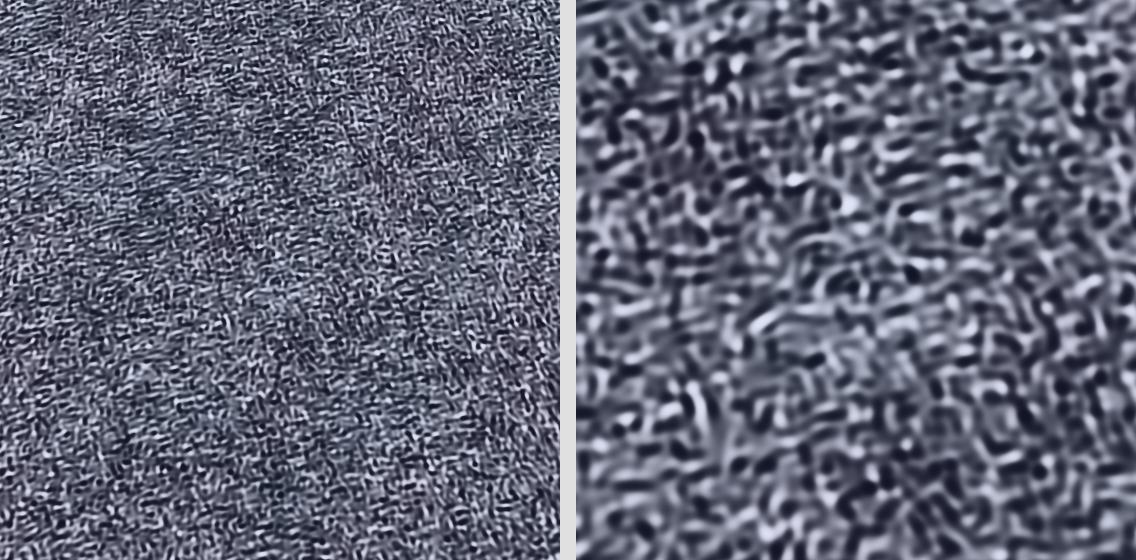
Left: the whole. Right: its middle third, enlarged.
Reproduce this texture procedurally as a Shadertoy shader.

```glsl
// Slate-blue woven pile seen at a slight tilt: short light and dark fibres.
// Each cell scatters small wave-shaped strokes along two thread directions;
// their signed sum is mapped to a ramp from navy shadow to pale lavender.

const float CELLS = 50.0;            // stroke cells across the canvas
const int STROKES = 7;               // strokes per cell
const float STROKE_LENGTH = 0.26;    // sizes in cells
const float STROKE_WIDTH = 0.25;
const float STROKE_PERIOD = 0.80;    // light-dark spacing across a stroke
const float STROKE_GAIN = 2.5;       // contrast of the fibres
const float CLUMP_GAIN = 0.75;       // contrast of small tufts
const float PATCH_GAIN = 0.18;       // contrast of broad patches
const float LEVEL_LIMIT = 2.3;       // soft ceiling for lights and darks
const float ROW_ANGLE = 0.22;        // gently rising rows
const float CROSS_ANGLE = 1.75;      // steep cross threads
const float ROW_JITTER = 0.30;
const float CROSS_JITTER = 0.55;
const float NEAR_SCALE = 0.85;       // grain density at the bottom edge
const float FAR_SCALE = 1.25;        // grain density at the top edge
const float MEAN_TONE = 0.378;
const float TONE_SPREAD = 0.178;
const float TONE_SKEW = 0.022;
const vec3 SHADOW_TINT = vec3(0.0, 0.008, 0.075);
const vec3 LIGHT_TINT = vec3(0.0, 0.018, 0.09);

uvec3 scramble(uvec3 v) {
    v = v * 1664525u + 1013904223u;
    v.x += v.y * v.z; v.y += v.z * v.x; v.z += v.x * v.y;
    v ^= v >> 16u;
    v.x += v.y * v.z; v.y += v.z * v.x; v.z += v.x * v.y;
    return v;
}

vec3 hash3(vec2 cell, int seed) {
    uvec3 h = scramble(uvec3(ivec3(ivec2(cell) + 512, seed)));
    return vec3(h >> 8u) / 16777216.0;
}

// Smooth value noise in -1..1, three independent channels
vec3 smoothNoise(vec2 p, int seed) {
    vec2 i = floor(p);
    vec2 f = fract(p);
    f = f * f * (3.0 - 2.0 * f);
    vec3 low = mix(hash3(i, seed), hash3(i + vec2(1, 0), seed), f.x);
    vec3 high = mix(hash3(i + vec2(0, 1), seed), hash3(i + vec2(1, 1), seed), f.x);
    return 2.0 * mix(low, high, f.y) - 1.0;
}

// One soft stroke with opposite-toned flanks
float stroke(vec2 offset, float angle) {
    float c = cos(angle), s = sin(angle);
    vec2 along = vec2(c * offset.x + s * offset.y, c * offset.y - s * offset.x);
    vec2 e = along / vec2(STROKE_LENGTH, STROKE_WIDTH);
    return exp(-0.5 * dot(e, e)) * cos(6.28319 * along.y / STROKE_PERIOD);
}

// Signed sum of the strokes in the neighbouring cells
float fibres(vec2 p, float rowShare) {
    vec2 home = floor(p);
    float sum = 0.0;
    for (int y = -1; y <= 1; y++)
    for (int x = -1; x <= 1; x++) {
        vec2 cell = home + vec2(x, y);
        for (int k = 0; k < STROKES; k++) {
            vec3 place = hash3(cell, 2 * k);
            vec2 offset = p - cell - place.xy;
            if (dot(offset, offset) > 1.0) continue;
            vec3 look = hash3(cell, 2 * k + 1);
            float swing = 2.0 * look.x - 1.0;
            float row = smoothstep(-0.06, 0.06, rowShare - look.y);
            float weight = 2.0 * place.z - 1.0;
            float rowStroke = row > 0.0 ? stroke(offset, ROW_ANGLE + ROW_JITTER * swing) : 0.0;
            float crossStroke = row < 1.0 ? stroke(offset, CROSS_ANGLE + CROSS_JITTER * swing) : 0.0;
            sum += weight * mix(crossStroke, rowStroke, row);
        }
    }
    return sum * STROKE_GAIN;
}

void mainImage(out vec4 fragColor, in vec2 fragCoord) {
    vec2 uv = fragCoord / iResolution.xy;

    // Tilted plane: grain shrinks towards the top
    float density = mix(NEAR_SCALE, FAR_SCALE, uv.y);
    float depth = 0.5 * (NEAR_SCALE + density) * uv.y;
    vec2 plane = vec2((uv.x - 0.5) * density, depth);

    // Patches steer direction and contrast, small tufts lift the fibres
    vec3 patches = smoothNoise(plane * 9.0, 40);
    vec3 clumps = smoothNoise(plane * vec2(38.0, 46.0), 41);
    float rowShare = 0.56 + 0.18 * (0.5 - uv.x) + 0.10 * (uv.y - 0.5) + 0.2 * patches.x;

    float level = fibres(plane * CELLS, rowShare) * (1.0 + 0.12 * patches.y);
    level += CLUMP_GAIN * clumps.x + PATCH_GAIN * patches.z;
    level = LEVEL_LIMIT * tanh(level / LEVEL_LIMIT);

    // Tone curve and cool tint, with faint teal and violet drift
    float tone = MEAN_TONE + TONE_SPREAD * level + TONE_SKEW * (level * level - 1.0);
    vec3 color = tone + mix(SHADOW_TINT, LIGHT_TINT, tone);
    color += 0.009 * patches.x * vec3(-1.0, 0.7, 0.3);
    fragColor = vec4(color, 1.0);
}
```
